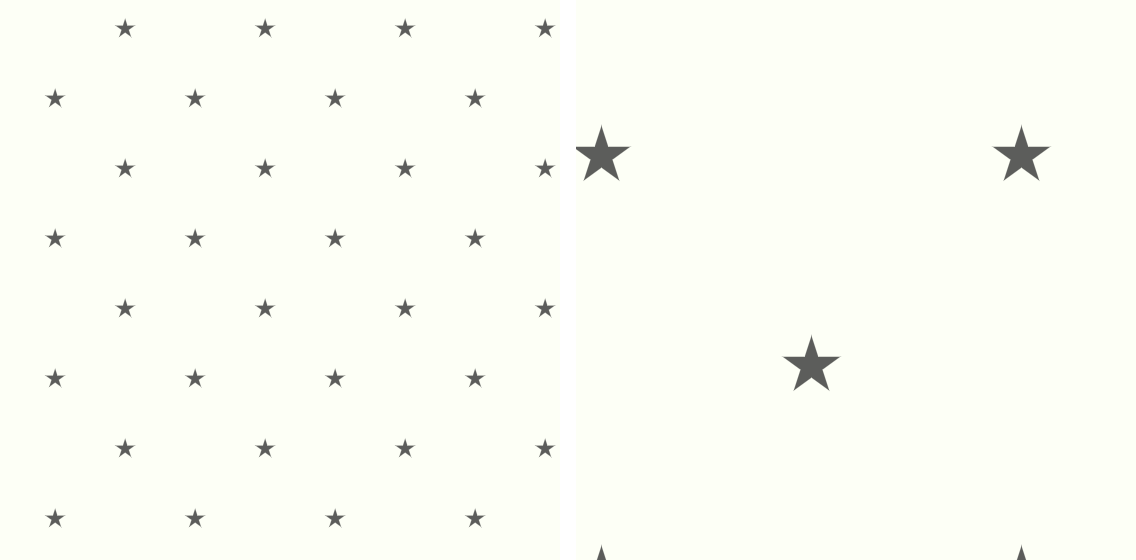
Left: the whole. Right: its middle third, enlarged.
Reproduce this pattern procedurally as a Shadertoy shader.

```glsl
// Small dark five-pointed stars in a staggered grid on an ivory ground.

#define REPEATS 4.0                     // whole repeats across and down
#define STAR_RADIUS 0.072               // centre to tip, in repeats
#define STAR_POINTS 5.0
#define TIP_HALF_ANGLE 0.314159         // half the opening angle of a tip
#define GRID_OFFSET vec2(0.394, 0.295)  // first star within its repeat
#define EDGE_SOFTNESS 0.75              // half width of the edge, in pixels
#define GROUND_COLOR vec3(0.992, 1.0, 0.965)
#define STAR_COLOR vec3(0.36, 0.365, 0.355)

const float PI = 3.14159265;

// Signed distance to the edges of an upright star, folded into one half point.
float starDistance(vec2 p) {
    float sector = 2.0 * PI / STAR_POINTS;
    float angle = abs(mod(atan(p.x, p.y) + 0.5 * sector, sector) - 0.5 * sector);
    vec2 folded = length(p) * vec2(cos(angle), sin(angle));
    vec2 edgeNormal = vec2(sin(TIP_HALF_ANGLE), cos(TIP_HALF_ANGLE));
    return dot(folded - vec2(STAR_RADIUS, 0.0), edgeNormal);
}

// Position relative to the nearest point of a unit grid.
vec2 nearestCell(vec2 p) {
    return fract(p + 0.5) - 0.5;
}

void mainImage(out vec4 fragColor, in vec2 fragCoord) {
    vec2 p = REPEATS * fragCoord / iResolution.xy - GRID_OFFSET;
    float pixel = REPEATS / min(iResolution.x, iResolution.y);

    // Two interleaved square grids, half a repeat apart.
    float d = min(starDistance(nearestCell(p)),
                  starDistance(nearestCell(p - 0.5)));

    float edge = EDGE_SOFTNESS * pixel;
    float coverage = 1.0 - smoothstep(-edge, edge, d);
    fragColor = vec4(mix(GROUND_COLOR, STAR_COLOR, coverage), 1.0);
}
```
